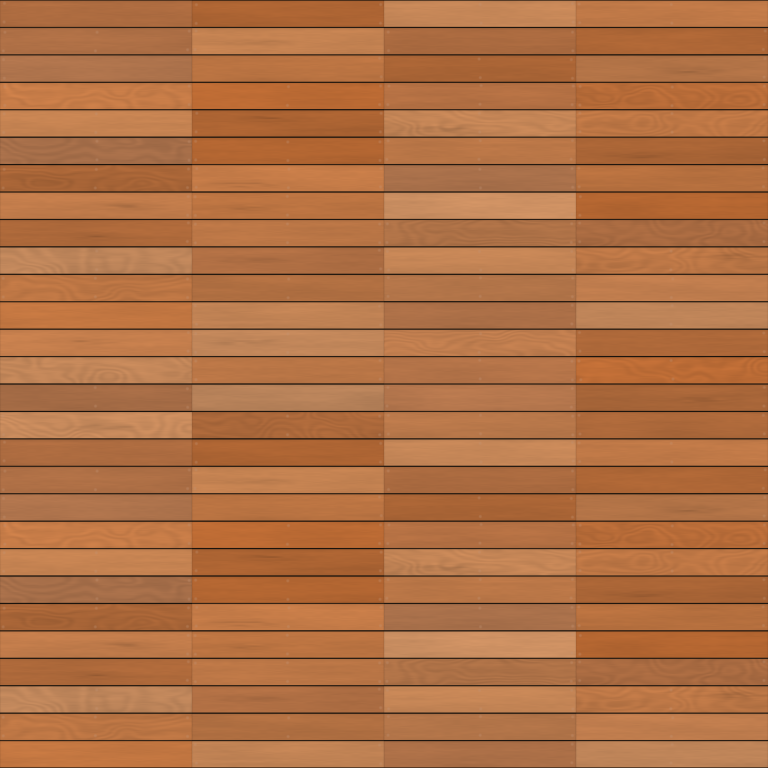
A Shadertoy shader for this texture:

```glsl
// Hardwood decking: four columns of long, thin planks split by dark horizontal gaps.
#define COLUMNS 4.0
#define ROWS 28.0
#define ROW_CYCLE 16.0      // plank tones recur after this many rows
#define GAP_HALF 0.0008     // half width of the gap, in canvas heights
#define SCREW_RADIUS 0.0018
#define GRAIN 0.075
#define FIGURED_SHARE 0.22  // share of planks with wavy growth rings
#define GAP_COLOR vec3(0.10, 0.075, 0.05)
#define SCREW_COLOR vec3(0.76, 0.58, 0.46)

float hash(vec2 p) {
    vec3 q = fract(vec3(p.xyx) * 0.1031);
    q += dot(q, q.yzx + 33.33);
    return fract((q.x + q.y) * q.z);
}

float noise(vec2 p) {
    vec2 i = floor(p), f = fract(p);
    f = f * f * (3.0 - 2.0 * f);
    return mix(mix(hash(i), hash(i + vec2(1, 0)), f.x),
               mix(hash(i + vec2(0, 1)), hash(i + vec2(1, 1)), f.x), f.y);
}

// Base tone of one plank: honey, pale, russet or dusty brown
vec3 plankTone(vec2 id) {
    float pick = hash(id + 3.7);
    vec3 tone = vec3(0.73, 0.46, 0.27);
    if (pick > 0.30) tone = vec3(0.76, 0.52, 0.34);
    if (pick > 0.52) tone = vec3(0.68, 0.40, 0.21);
    if (pick > 0.80) tone = vec3(0.68, 0.44, 0.28);
    float warmth = hash(id + 11.3) - 0.5;
    return tone * (0.95 + 0.12 * hash(id + 23.1)) + warmth * vec3(0.03, -0.015, -0.045);
}

// Signed brightness of the grain; p runs 0..1 along and across the plank
float grain(vec2 p, vec2 id) {
    vec2 shift = 60.0 * vec2(hash(id + 31.0), hash(id + 47.0));
    float clouds = noise(p * vec2(3.0, 1.6) + shift) - 0.5;
    float streaks = noise(p * vec2(3.5, 9.0) + shift.yx) - 0.5;
    float fibres = noise(p * vec2(22.0, 24.0) + shift) - 0.5;
    float value = 0.65 * clouds + 0.55 * streaks + 0.4 * fibres;

    // Growth rings as contours of a stretched noise field
    float field = noise(p * vec2(4.0, 1.4) + shift) + 0.35 * noise(p * vec2(9.0, 3.0) + shift);
    float rings = sin(30.0 * (field + 0.35 * p.y));
    float figured = step(hash(id + 59.0), FIGURED_SHARE);
    return value + figured * 0.45 * rings * (0.5 + 0.5 * noise(p * vec2(5.0, 3.0) + shift.yx));
}

// Coverage of the screw pairs at the middle and both ends
float screws(vec2 p, vec2 id, float pixel) {
    float cover = 0.0;
    for (int i = 0; i < 3; i++) {
        float along = 0.5 + 0.48 * float(i - 1);
        float present = step(0.42, hash(id + 71.0 + 5.0 * float(i)));
        for (int j = 0; j < 2; j++) {
            vec2 jitter = vec2(hash(id + 83.0 + float(j)), hash(id + 97.0 + float(i))) - 0.5;
            vec2 center = vec2(along, 0.15 + 0.68 * float(j)) + jitter * vec2(0.012, 0.06);
            float d = length((p - center) / vec2(COLUMNS, ROWS)) - SCREW_RADIUS;
            cover = max(cover, present * (1.0 - smoothstep(-pixel, pixel, d)));
        }
    }
    return cover;
}

void mainImage(out vec4 fragColor, in vec2 fragCoord) {
    vec2 uv = fragCoord / iResolution.xy;
    float pixel = 1.0 / iResolution.y;
    vec2 grid = vec2(uv.x, 1.0 - uv.y) * vec2(COLUMNS, ROWS);  // rows count from the top
    vec2 p = fract(grid);
    vec2 id = floor(grid);
    id.y = mod(id.y, ROW_CYCLE);

    // Wood with grain and a slight lengthwise and crosswise shading
    vec3 color = plankTone(id);
    color *= 1.0 + GRAIN * grain(p, id);
    color *= 1.0 + 0.05 * (hash(id + 109.0) - 0.5) * (p.x - 0.5) + 0.03 * (0.5 - p.y);

    // Occasional dark mineral streak
    vec2 streakAt = vec2(0.2 + 0.6 * hash(id + 127.0), 0.3 + 0.4 * hash(id + 131.0));
    vec2 reach = (p - streakAt) / vec2(0.16, 0.12);
    float streak = exp(-dot(reach, reach)) * noise(p * vec2(12.0, 16.0) + id * 9.0);
    color *= 1.0 - 0.16 * streak * step(0.78, hash(id + 139.0));

    color = mix(color, SCREW_COLOR, 0.33 * screws(p, id, pixel));

    // Faint butt joint between columns
    float jointDistance = min(p.x, 1.0 - p.x) / COLUMNS;
    color *= 1.0 - 0.07 * (1.0 - smoothstep(0.0, 0.001 + pixel, jointDistance));

    // Gap between rows, with varied depth and a soft shadow beneath
    vec2 edgeId = vec2(id.x, mod(floor(grid.y + 0.5), ROW_CYCLE));
    float depth = mix(0.82, 1.0, hash(edgeId + 151.0));
    depth *= 1.0 - 0.45 * step(0.94, hash(edgeId + 163.0));
    float edge = min(p.y, 1.0 - p.y) / ROWS;
    float shadow = exp(-p.y / ROWS / 0.0016);
    color *= 1.0 - 0.16 * depth * shadow;
    float gap = 1.0 - smoothstep(GAP_HALF - 0.6 * pixel, GAP_HALF + 0.6 * pixel, edge);
    color = mix(color, GAP_COLOR, depth * gap);

    fragColor = vec4(clamp(color, 0.0, 1.0), 1.0);
}
```
